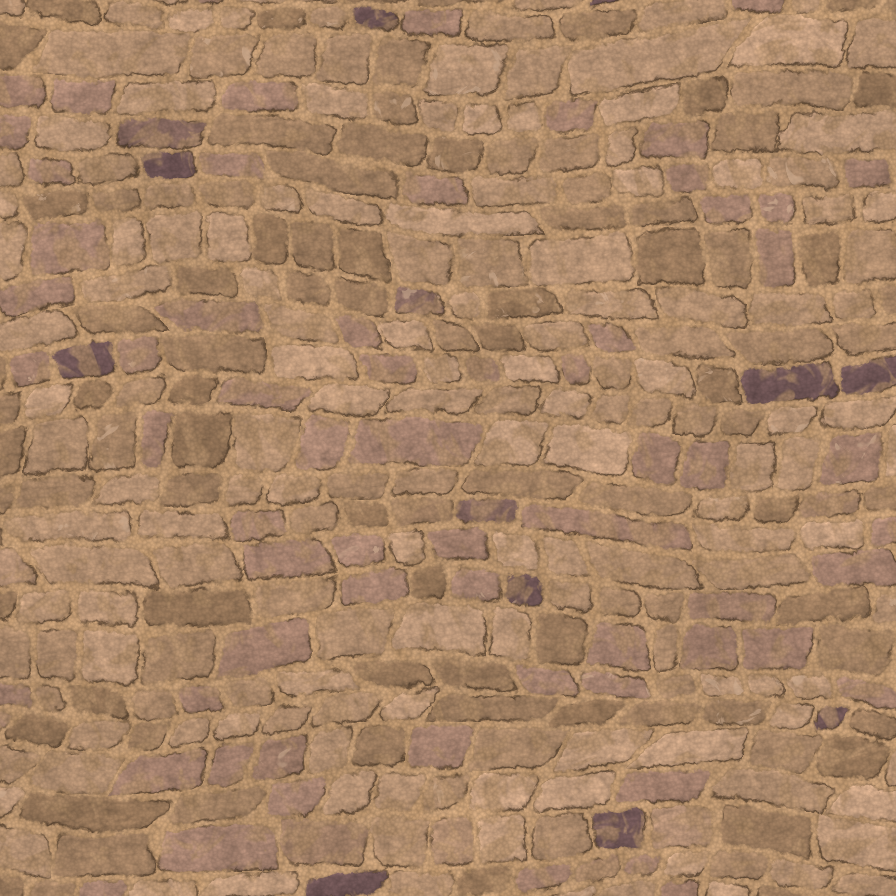
A three.js fragment shader for this texture:

```glsl
varying vec2 vUv;

float hash(vec2 p) {
  vec3 q = fract(vec3(p.xyx) * 0.1031);
  q += dot(q, q.yzx + 33.33);
  return fract((q.x + q.y) * q.z);
}

// Distance to the nearest scattered point
float cellular(vec2 p) {
  vec2 cell = floor(p);
  float nearest = 1.0;
  for (int j = -1; j <= 1; j++) {
    for (int i = -1; i <= 1; i++) {
      vec2 n = cell + vec2(float(i), float(j));
      vec2 point = n + vec2(hash(n), hash(n + 57.0));
      nearest = min(nearest, length(point - p));
    }
  }
  return nearest;
}

// Layered, turned and bent sines, about -1 to 1
float ripple(vec2 p) {
  float sum = 0.0, amp = 0.7;
  for (int i = 0; i < 4; i++) {
    p = mat2(0.8, 0.6, -0.6, 0.8) * p * 1.7 + 0.8 * sin(p.yx * 1.3) + 2.1;
    sum += amp * sin(p.x) * sin(p.y);
    amp *= 0.62;
  }
  return sum;
}

// Uneven joint to the left of a stone
float seam(float column, float row) {
  return column + 0.4 * (hash(vec2(column, row + 7.0)) - 0.5);
}

float roundedBox(vec2 p, vec2 size, float radius) {
  vec2 d = abs(p) - size + radius;
  return length(max(d, 0.0)) + min(max(d.x, d.y), 0.0) - radius;
}

void main() {
  vec2 uv = vUv;

  // Wavy courses of varying height
  vec2 p = uv + 0.003 * vec2(ripple(uv * 19.0), ripple(uv * 19.0 + 40.0));
  p.y += 0.013 * sin(uv.x * 6.3 + uv.y * 5.0) + 0.007 * sin(uv.x * 13.0 - uv.y * 8.0 + 1.0);
  float y = p.y * 23.0 + 0.15 * sin(p.y * 31.0) + 0.1 * sin(p.y * 57.0);
  float yRate = 23.0 + 4.65 * cos(p.y * 31.0) + 5.7 * cos(p.y * 57.0);
  float row = floor(y);
  float rise = y - row - 0.5;

  // Stones along a course, in wide and narrow runs
  float count = mix(11.0, 15.5, hash(vec2(row, 3.0)));
  float phase = p.x * 9.0 + row * 7.3;
  float x = p.x * count + 0.6 * sin(phase) + 50.0 * hash(vec2(row, 9.0));
  x += 0.6 * (hash(vec2(row, 5.0)) - 0.5) * rise;
  float xRate = count + 5.4 * cos(phase);
  float column = floor(x);
  if (x < seam(column, row)) column -= 1.0;
  else if (x > seam(column + 1.0, row)) column += 1.0;
  float left = seam(column, row);
  float width = seam(column + 1.0, row) - left;
  vec2 id = vec2(column, row);
  float tone = hash(id + 11.0), kind = hash(id + 23.0), skew = hash(id + 31.0) - 0.5;

  // Worn, tilted block kept inside its cell
  vec2 q = vec2((x - left - 0.5 * width) / xRate, rise / yRate);
  vec2 room = 0.5 * vec2(width / xRate, 1.0 / yRate);
  vec2 inset = room - abs(q);
  q.x *= 1.0 + 13.0 * skew * q.y;
  q.y += 0.2 * (hash(id + 43.0) - 0.5) * q.x;
  vec2 size = room - 0.0032 - 0.0025 * vec2(hash(id + 51.0), hash(id + 61.0));
  float d = roundedBox(q, size, min(0.008, 0.8 * min(size.x, size.y)));
  d = max(d, 0.002 - min(inset.x, inset.y));
  d += 0.0023 * ripple(uv * 100.0) + 0.0009 * ripple(uv * 330.0 + 5.0);

  // Shared grain
  float fine = cellular(uv * 240.0) - 0.5;
  float coarse = cellular(uv * 105.0 + 9.0) - 0.5;
  float mottle = ripple(uv * 60.0 + 17.0);
  float broad = ripple(uv * 9.0 + 3.0);

  // Sandy joints
  vec3 sand = mix(vec3(0.66, 0.52, 0.375), vec3(0.76, 0.61, 0.465), 0.5 + 0.35 * mottle);
  sand *= 1.0 - 0.2 * fine - 0.13 * coarse;
  sand *= 1.0 - 0.1 * smoothstep(0.004, 0.0, d);

  // Brown, rosy and a few slate-purple stones
  vec3 stone = mix(vec3(0.56, 0.44, 0.33), vec3(0.75, 0.605, 0.49), tone);
  stone = mix(stone, vec3(0.61, 0.475, 0.415), 0.8 * smoothstep(0.76, 0.84, kind));
  stone = mix(stone, vec3(0.42, 0.32, 0.32), smoothstep(0.965, 0.975, kind));
  stone *= 1.0 + 0.07 * mottle - 0.13 * fine - 0.1 * coarse;
  stone *= 1.0 + 0.05 * ripple(uv * vec2(120.0, 260.0));
  stone *= 1.0 + 0.06 * smoothstep(-0.006, -0.001, d) * clamp(q.y / size.y - q.x / size.x, -1.0, 1.0);
  float chip = smoothstep(0.5, 0.85, ripple(uv * 75.0 + 70.0)) * step(0.85, hash(id + 83.0));
  stone = mix(stone, vec3(0.8, 0.67, 0.56), 0.6 * chip);

  // Sand drifted over some faces
  float drift = smoothstep(0.1, 0.7, ripple(uv * 48.0 + 29.0) + 0.7 * hash(id + 71.0) - 0.3);
  float cover = smoothstep(0.0012, -0.0012, d) * (1.0 - 0.65 * drift);
  vec3 color = mix(sand, stone, cover);

  // Broken dark cracks, strongest at the lower right
  float side = 0.3 * (q.x / size.x - q.y / size.y);
  float crack = exp(-pow((d - 0.0004) / 0.0015, 2.0));
  crack *= smoothstep(-0.2, 0.7, ripple(uv * 32.0 + 13.0) + side + 0.25 * skew);
  color *= 1.0 - vec3(0.38, 0.4, 0.42) * crack;

  color *= 1.0 + 0.04 * broad;
  gl_FragColor = vec4(color, 1.0);
}
```
